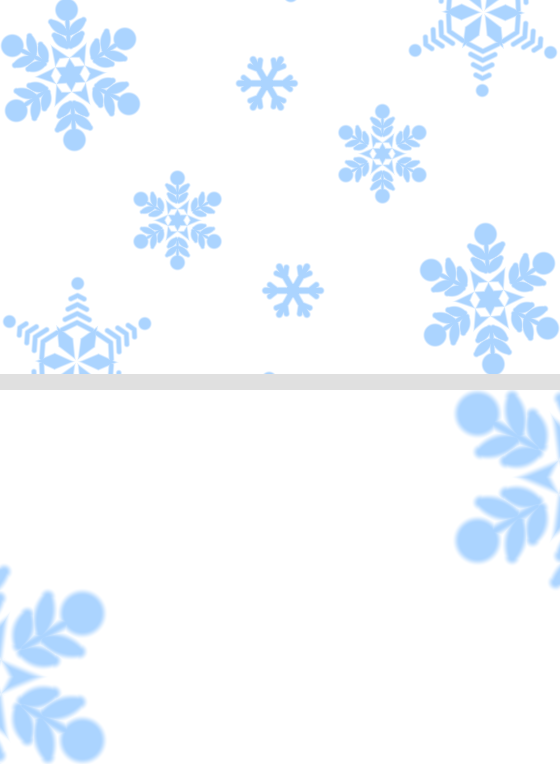
Top: the whole. Bottom: its middle third, enlarged.
Write a WebGL 1 fragment shader that draws this pattern.

```glsl
precision highp float;
// Pale blue paper-cut snowflakes of three kinds on white: fern, bud and star.
// Each flake is a distance field folded into one sixth of a turn; the whole
// layout repeats under a half turn about the centre of the canvas.

uniform vec2 u_resolution;

const vec3 PAPER_COLOR = vec3(1.0);
const vec3 FLAKE_COLOR = vec3(0.67, 0.83, 1.0);
const float EDGE_SOFTNESS = 0.0036;   // in canvas heights

// Placement: centre x, centre y, size, turn (canvas heights, radians)
const vec4 LARGE_FERN = vec4(-0.560, 0.300, 0.174, 0.060);
const vec4 SMALL_FERN = vec4(0.274, 0.089, 0.113, 0.0);
const vec4 EDGE_FERN  = vec4(0.029, 0.627, 0.113, 0.0);
const vec4 BUD        = vec4(-0.035, 0.277, 0.082, 0.5236);
const vec4 STAR       = vec4(0.544, 0.467, 0.209, -0.015);

const float SECTOR = 1.0471976;       // a sixth of a turn
const float CHEVRON_COUNT = 4.0;

vec2 rotate(vec2 p, float angle) {
  float c = cos(angle), s = sin(angle);
  return vec2(c * p.x - s * p.y, s * p.x + c * p.y);
}

// Local flake space: x runs out along the nearest arm, y is the side distance
vec2 foldToArm(vec2 p, vec4 place) {
  vec2 q = rotate((p - place.xy) / place.z, SECTOR * 0.5 - place.w);
  float angle = mod(atan(q.y, q.x) + 0.5 * SECTOR, SECTOR) - 0.5 * SECTOR;
  return length(q) * vec2(cos(angle), abs(sin(angle)));
}

// The same space measured along the gap between two arms
vec2 toGap(vec2 q) {
  vec2 g = rotate(q, -0.5 * SECTOR);
  return vec2(g.x, abs(g.y));
}

float disc(vec2 p, vec2 centre, float radius) {
  return length(p - centre) - radius;
}

float stroke(vec2 p, vec2 a, vec2 b, float halfWidth) {
  vec2 d = b - a;
  float h = clamp(dot(p - a, d) / dot(d, d), 0.0, 1.0);
  return length(p - a - d * h) - halfWidth;
}

// A stroke that swells in the middle
float leaf(vec2 p, vec2 a, vec2 b, float halfWidth) {
  vec2 d = b - a;
  float h = clamp(dot(p - a, d) / dot(d, d), 0.0, 1.0);
  float swell = 0.55 + 1.8 * h * (1.0 - h);
  return length(p - a - d * h) - halfWidth * swell;
}

// Ball-tipped arms with two leaf pairs, notched darts and a six-pointed core
float fern(vec2 p, vec4 place) {
  vec2 q = foldToArm(p, place);
  vec2 g = toGap(q);
  float d = disc(q, vec2(1.0, 0.0), 0.172);
  d = min(d, leaf(q, vec2(0.64, 0.03), vec2(0.83, 0.25), 0.078));
  d = min(d, leaf(q, vec2(0.44, 0.03), vec2(0.62, 0.21), 0.078));
  d = min(d, stroke(q, vec2(0.46, 0.0), vec2(0.86, 0.0), 0.035));
  float dartSide = dot(g - vec2(0.53, 0.0), vec2(0.38, 0.925));
  float dartNotch = 0.89 * (0.30 - 0.5 * g.y - g.x);
  d = min(d, max(dartSide, dartNotch));
  float core = dot(q - vec2(0.25, 0.0), vec2(0.5, 0.866));
  return min(d, core) * place.z;
}

// Six stout arms, each with one pair of short side branches
float bud(vec2 p, vec4 place) {
  vec2 q = foldToArm(p, place);
  float d = disc(q, vec2(0.0), 0.24);
  d = min(d, stroke(q, vec2(0.0), vec2(0.90, 0.0), 0.105));
  d = min(d, stroke(q, vec2(0.52, 0.0), vec2(0.76, 0.19), 0.09));
  return d * place.z;
}

// Diamond petals in the gaps, arms of shrinking chevrons ending in a ball
float star(vec2 p, vec4 place) {
  vec2 q = foldToArm(p, place);
  vec2 g = toGap(q);
  float petal = dot(vec2(abs(g.x - 0.28), g.y), vec2(0.40, 0.917)) - 0.094;
  float d = min(petal, disc(q, vec2(1.0, 0.0), 0.08));
  for (float i = 0.0; i < CHEVRON_COUNT; i++) {
    float apex = 0.50 + 0.115 * i;
    float reach = 0.19 - 0.035 * i;
    vec2 wing = vec2(apex - 0.5 * reach, reach);
    d = min(d, stroke(q, vec2(apex, 0.0), wing, 0.031));
  }
  return d * place.z;
}

float flakes(vec2 p) {
  float d = min(fern(p, LARGE_FERN), fern(p, SMALL_FERN));
  d = min(d, fern(p, EDGE_FERN));
  d = min(d, bud(p, BUD));
  return min(d, star(p, STAR));
}

void main() {
  vec2 p = (gl_FragCoord.xy - 0.5 * u_resolution) / u_resolution.y;
  float d = min(flakes(p), flakes(-p));
  float edge = max(EDGE_SOFTNESS, 0.7 / u_resolution.y);
  float cover = 1.0 - smoothstep(-edge, edge, d);
  gl_FragColor = vec4(mix(PAPER_COLOR, FLAKE_COLOR, cover), 1.0);
}
```
